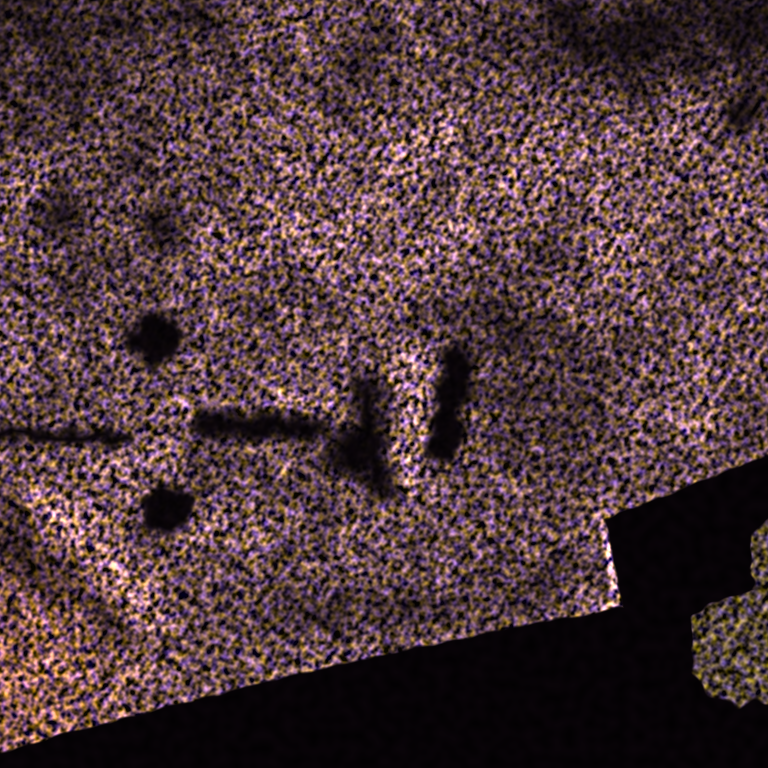
This texture is drawn by a three.js fragment shader. Its source:

```glsl
// Grainy sandstone slab under raking light, with drilled holes, carved grooves and a broken lower edge.
varying vec2 vUv;

vec2 gradientAt(vec2 cell) {
  float angle = 6.2832 * fract(sin(dot(cell, vec2(127.1, 311.7))) * 43758.5);
  return vec2(cos(angle), sin(angle));
}

float gradientNoise(vec2 p) {
  vec2 i = floor(p), f = p - i;
  vec2 u = f * f * f * (f * (f * 6.0 - 15.0) + 10.0);
  vec2 e = vec2(0.0, 1.0);
  float low = mix(dot(gradientAt(i), f), dot(gradientAt(i + e.yx), f - e.yx), u.x);
  float high = mix(dot(gradientAt(i + e.xy), f - e.xy), dot(gradientAt(i + 1.0), f - 1.0), u.x);
  return mix(low, high, u.y);
}

float capsule(vec2 p, vec2 a, vec2 b, float radius) {
  vec2 ab = b - a;
  return length(p - a - ab * clamp(dot(p - a, ab) / dot(ab, ab), 0.0, 1.0)) - radius;
}

float roundBox(vec2 p, vec2 halfSize, float radius) {
  vec2 q = abs(p) - halfSize + radius;
  return length(max(q, 0.0)) + min(max(q.x, q.y), 0.0) - radius;
}

float glow(vec2 p, vec2 center, vec2 size) {
  vec2 q = (p - center) / size;
  return exp(-dot(q, q));
}

// Positive inside the slab: a curved lower edge with a notch at right
float slabDepth(vec2 p) {
  float lower = p.y - (0.02 + 0.29 * p.x - 0.07 * p.x * p.x);
  float notchSide = 0.811 - 0.2 * (p.y - 0.21) - p.x;
  float notchTop = p.y - 0.327 - 0.395 * (p.x - 0.795);
  return min(lower, max(notchSide, notchTop));
}

// Multiplier that falls to near black inside a hollow
float hollow(float d, float blur) {
  return mix(0.03, 1.0, smoothstep(-blur, blur, d));
}

float carving(vec2 p) {
  float s = hollow(length(p - vec2(0.202, 0.558)) - 0.034, 0.014);
  s *= hollow(length(p - vec2(0.217, 0.338)) - 0.032, 0.008);
  // Horizontal groove in two runs
  s *= hollow(capsule(p, vec2(-0.02, 0.433), vec2(0.16, 0.43), 0.008), 0.009);
  s *= hollow(capsule(p, vec2(0.265, 0.447), vec2(0.41, 0.442), 0.016), 0.016);
  // Two upright grooves
  s *= hollow(capsule(p, vec2(0.597, 0.53), vec2(0.575, 0.42), 0.022), 0.014);
  s *= hollow(capsule(p, vec2(0.478, 0.49), vec2(0.492, 0.37), 0.020), 0.022);
  s *= hollow(length(p - vec2(0.457, 0.408)) - 0.027, 0.022);
  return s;
}

float slabLight(vec2 p) {
  vec2 slanted = vec2(p.x + p.y, p.y - p.x);
  float light = 0.30 + 0.12 * gradientNoise(slanted * vec2(5.0, 8.0) + 3.7);
  light += 0.13 * gradientNoise(slanted * vec2(19.0, 14.0) + 9.0);
  // Raised, lit areas
  light += 0.08 * glow(p, vec2(0.46, 0.76), vec2(0.17, 0.13));
  light += 0.07 * glow(p, vec2(0.85, 0.72), vec2(0.20, 0.10));
  light += 0.16 * smoothstep(0.035, 0.0, capsule(p, vec2(0.545, 0.53), vec2(0.525, 0.40), 0.006));
  light += 0.14 * smoothstep(0.05, 0.0, capsule(p, vec2(0.06, 0.35), vec2(0.20, 0.20), 0.006));
  light += 0.10 * glow(p, vec2(0.37, 0.475), vec2(0.08, 0.02));
  light += 0.06 * glow(p, vec2(0.05, 0.12), vec2(0.16, 0.12));
  // Broad shadows
  light -= 0.12 * smoothstep(0.07, 0.0, capsule(p, vec2(0.0, 0.31), vec2(0.13, 0.20), 0.0));
  light -= 0.13 * glow(p, vec2(0.69, 0.54), vec2(0.09, 0.14));
  light -= 0.20 * glow(p, vec2(0.78, 0.95), vec2(0.18, 0.055));
  light -= 0.17 * glow(p, vec2(0.0, 1.0), vec2(0.30, 0.19));
  light -= 0.15 * glow(p, vec2(1.0, 1.0), vec2(0.16, 0.15));
  light -= 0.08 * glow(p, vec2(0.46, 0.90), vec2(0.05, 0.10));
  light -= 0.24 * glow(p, vec2(0.08, 0.715), vec2(0.028, 0.03));
  light -= 0.20 * glow(p, vec2(0.205, 0.71), vec2(0.028, 0.05));
  light -= 0.28 * glow(p, vec2(0.965, 0.85), vec2(0.02));
  light -= 0.14 * glow(p, vec2(0.50, 0.21), vec2(0.16, 0.04));
  return max(light, 0.06);
}

void main() {
  vec2 p = vUv;
  vec2 wobble = vec2(gradientNoise(p * 38.0), gradientNoise(p * 38.0 + 50.0)) * 0.016;
  // Grain lattices turned off the axes, so that no rows show
  vec2 turned = mat2(0.82, 0.57, -0.57, 0.82) * p;
  float grain = gradientNoise(turned * vec2(128.0, 98.0)) + 0.5 * gradientNoise(turned.yx * 187.0 + 21.0);
  grain += 0.35 * gradientNoise(turned * 52.0 + 5.0);
  float tint = gradientNoise(mat2(0.94, -0.34, 0.34, 0.94) * p * vec2(112.0, 96.0) + 77.0);

  // Slab with carved shadows and a bright broken rim
  float depth = slabDepth(p + wobble * 0.25);
  float light = slabLight(p) * carving(p + wobble);
  float rim = smoothstep(0.010, 0.002, abs(depth - 0.004));
  light += rim * (0.06 + 0.42 * glow(p, vec2(0.797, 0.27), vec2(0.025, 0.06)));
  light *= smoothstep(-0.002, 0.003, depth);

  // Separate stone at lower right
  vec2 q = p + wobble * 1.2;
  float stone = min(roundBox(q - vec2(1.03, 0.155), vec2(0.125, 0.07), 0.05),
                    roundBox(q - vec2(1.04, 0.25), vec2(0.06, 0.08), 0.04));
  float stoneMask = smoothstep(0.003, -0.003, stone);
  light = mix(light, 0.27, stoneMask);

  // Coarse speckle with violet and ochre grains
  float tone = light * max(0.0, 0.98 + 1.9 * grain);
  vec3 base = mix(vec3(1.25, 0.93, 0.95), vec3(1.13, 0.96, 0.78), stoneMask);
  base += vec3(0.12, -0.02, -0.18) * glow(p, vec2(0.0, 0.12), vec2(0.18, 0.2));
  float tintAmount = min(tone * 1.0 + light * 0.9, 0.7);
  vec3 color = base * tone + vec3(0.14, 0.17, -0.76) * tint * tintAmount;

  // Faint noise in the deep shadow
  color += vec3(0.024, 0.010, 0.022) * (1.0 + gradientNoise(p * 60.0));
  gl_FragColor = vec4(clamp(color, 0.0, 1.0), 1.0);
}
```
